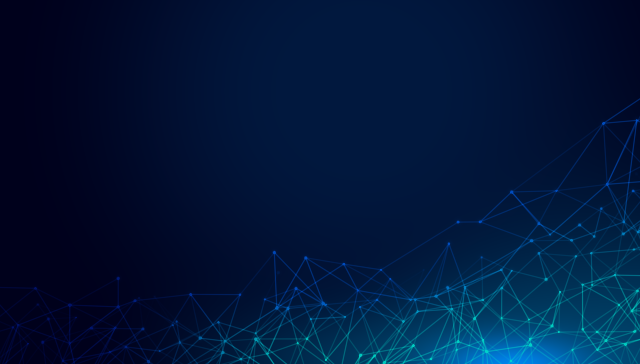
Write a Shadertoy shader that draws this background.

```glsl
// Draws a glowing mesh of linked points rising to the right over a deep navy backdrop.

const float ASPECT = 1.753;
const vec3 NIGHT = vec3(0.0, 0.003, 0.11);
const vec3 NAVY = vec3(0.004, 0.094, 0.243);
const vec3 SEA = vec3(0.0, 0.30, 0.46);
const vec3 AZURE = vec3(0.0, 0.53, 0.96);
const vec3 INDIGO = vec3(0.0, 0.13, 0.68);
const vec3 BLUE = vec3(0.0, 0.40, 0.88);
const vec3 MINT = vec3(0.0, 0.88, 0.80);

float hash(vec2 p) {
    vec3 q = fract(vec3(p.xyx) * 0.1031);
    q += dot(q, q.yzx + 33.33);
    return fract((q.x + q.y) * q.z);
}

// Upper limit of the mesh at horizontal position x in 0..1.
float meshTop(float x) {
    return 0.24 + 0.10 * smoothstep(0.35, 0.43, x)
         + 0.13 * smoothstep(0.64, 0.73, x)
         + 0.29 * smoothstep(0.85, 0.95, x)
         + 0.03 * sin(x * 31.0 + 1.0);
}

vec2 nodeAt(vec2 cell, float seed) {
    return cell + 0.04 + 0.92 * vec2(hash(cell + seed), hash(cell + seed + 47.3));
}

// One inside the mesh, falling to zero past its upper limit.
float nodeLife(vec2 node, float size, float reach) {
    vec2 p = node * size;
    float top = meshTop(p.x / ASPECT) * reach;
    return 1.0 - smoothstep(top - 0.02, top + 0.02, p.y);
}

float segmentDistance(vec2 p, vec2 a, vec2 b) {
    vec2 ab = b - a;
    return length(p - a - ab * clamp(dot(p - a, ab) / dot(ab, ab), 0.0, 1.0));
}

// Links run from a cell to its forward neighbours, two of them long.
vec2 linkStep(int k) {
    if (k < 3) return vec2(float(k) - 1.0, 1.0);
    if (k == 3) return vec2(1.0, 0.0);
    return k == 4 ? vec2(1.0, 2.0) : vec2(2.0, 1.0);
}

// Returns line coverage in x and point glow in y.
vec2 meshLayer(vec2 p, float size, float reach, float seed, float pixel) {
    vec2 g = p / size;
    vec2 home = floor(g);
    vec2 light = vec2(0.0);
    for (int j = -2; j <= 1; j++)
    for (int i = -2; i <= 1; i++) {
        vec2 cell = home + vec2(i, j);
        vec2 a = nodeAt(cell, seed);
        float life = nodeLife(a, size, reach);
        if (life < 0.01) continue;

        float d = length(g - a) * size;
        float radius = mix(0.001, 0.004, hash(cell + seed + 9.1));
        float dotGlow = 1.0 - smoothstep(radius - pixel * 0.5, radius + pixel, d);
        light.y += life * (dotGlow + 0.15 * exp(-d * d / 0.00006));

        for (int k = 0; k < 6; k++) {
            vec2 next = cell + linkStep(k);
            float pick = hash(cell * 1.7 + seed + float(k) * 13.7);
            float keep = k < 4 ? 0.68 : 0.25;
            if (pick > keep) continue;
            vec2 b = nodeAt(next, seed);
            float lineD = segmentDistance(g, a, b) * size;
            float strength = mix(0.25, 0.85, pick / keep);
            float cover = 1.0 - smoothstep(0.0, 0.0006 + pixel, lineD);
            light.x += cover * strength * life * nodeLife(b, size, reach);
        }
    }
    return light;
}

vec3 backdrop(vec2 p, float x) {
    float halo = 1.0 - smoothstep(0.18, 0.98, length(p - vec2(0.99, 0.75)));
    vec3 color = mix(NIGHT, NAVY, halo);

    // Sea-coloured haze, taller toward the right.
    float height = 0.16 + 0.24 * smoothstep(0.5, 1.0, x);
    float haze = exp(-pow(p.y / height, 2.0)) * smoothstep(0.12, 0.74, x);
    color = mix(color, SEA, 0.86 * haze);

    // Bright source on the lower edge.
    vec2 q = (p - vec2(1.405, -0.01)) / vec2(0.20, 0.08);
    return mix(color, AZURE, 0.95 * exp(-dot(q, q)));
}

vec3 meshTint(vec2 p, float x) {
    vec3 cool = mix(INDIGO, BLUE, smoothstep(0.08, 0.5, x) * 0.75);
    float level = 0.11 + 0.19 * smoothstep(0.55, 1.0, x);
    float low = 1.0 - smoothstep(level * 0.4, level * 1.8, p.y);
    return mix(cool, MINT, low * smoothstep(0.15, 0.52, x));
}

void mainImage(out vec4 fragColor, in vec2 fragCoord) {
    vec2 uv = fragCoord / iResolution.xy;
    vec2 p = uv * vec2(ASPECT, 1.0);
    float pixel = 1.0 / iResolution.y;

    vec2 light = meshLayer(p, 0.115, 1.0, 3.0, pixel);
    light += 0.75 * meshLayer(p, 0.080, 0.66, 71.0, pixel);

    float fade = mix(0.42, 0.72, smoothstep(0.05, 0.5, uv.x));
    float glow = min(light.x * 0.75 + light.y * 0.9, 1.2) * fade;
    vec3 color = backdrop(p, uv.x);
    color = mix(color, meshTint(p, uv.x), min(glow, 1.0));
    fragColor = vec4(color, 1.0);
}
```
